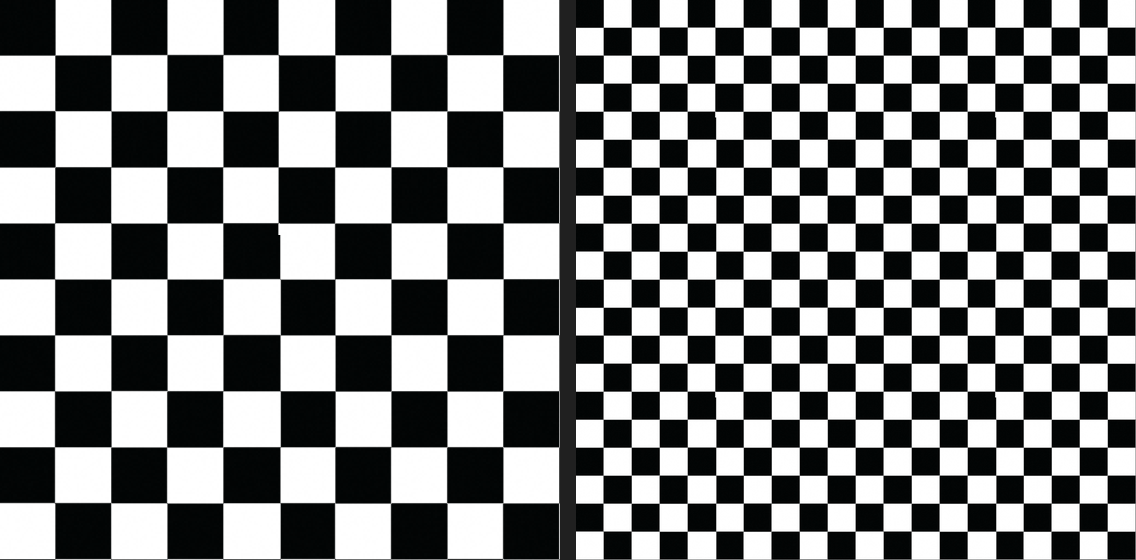
Left, the tile; right, the same tile 2 across and 2 down.
Reproduce this pattern procedurally as a WebGL 1 fragment shader.

```glsl
precision highp float;
// Black and white checkerboard, ten by ten squares, with slightly uneven cut edges.

uniform vec2 u_resolution;

const float SQUARES = 10.0;
const float EDGE_SOFTNESS = 0.012;  // half width of an edge, in squares
const float EDGE_JITTER = 0.006;    // wander of each edge segment, in squares
const float GRAIN_CELLS = 256.0;
const float GRAIN_AMOUNT = 0.008;
const vec3 BLACK = vec3(0.008, 0.018, 0.018);
const vec3 WHITE = vec3(1.0);

float hash(vec2 p) {
  return fract(sin(dot(p, vec2(127.1, 311.7))) * 43758.5453);
}

// Offset of one edge segment; indices wrap so that the sheet tiles
float segmentShift(float line, float segment, float seed) {
  vec2 id = mod(vec2(line, segment), SQUARES);
  return (hash(id + seed) - 0.5) * 2.0 * EDGE_JITTER;
}

// The middle vertical edge steps sideways just above half height
float middleStep(float line, float along) {
  float isMiddle = 1.0 - step(0.5, abs(line - 0.5 * SQUARES));
  return isMiddle * mix(0.022, -0.012, step(0.58 * SQUARES, along));
}

// Alternates between -1 and 1, with a soft ramp around the given line
float stripe(float position, float line, float softness) {
  float direction = 1.0 - 2.0 * mod(line, 2.0);
  return direction * clamp((position - line) / softness, -1.0, 1.0);
}

float shiftedStripe(float position, float line, float shift, float softness) {
  return stripe(position - shift, line, softness);
}

float checker(vec2 p, float softness) {
  vec2 line = floor(p + 0.5);
  vec2 square = floor(p);
  float shiftX = -0.012 + segmentShift(line.x, square.y, 3.0) + middleStep(line.x, p.y);
  float shiftY = 0.012 + segmentShift(line.y, square.x, 17.0);
  float columns = shiftedStripe(p.x, line.x, shiftX, softness);
  float rows = shiftedStripe(p.y, line.y, shiftY, softness);
  return 0.5 + 0.5 * columns * rows;
}

void main() {
  vec2 uv = gl_FragCoord.xy / u_resolution;
  float pixel = SQUARES / min(u_resolution.x, u_resolution.y);
  float softness = max(EDGE_SOFTNESS, 0.7 * pixel);

  vec3 color = mix(BLACK, WHITE, checker(uv * SQUARES, softness));

  // Barely visible print grain
  float grain = hash(floor(uv * GRAIN_CELLS)) - 0.5;
  gl_FragColor = vec4(clamp(color + grain * GRAIN_AMOUNT, 0.0, 1.0), 1.0);
}
```
